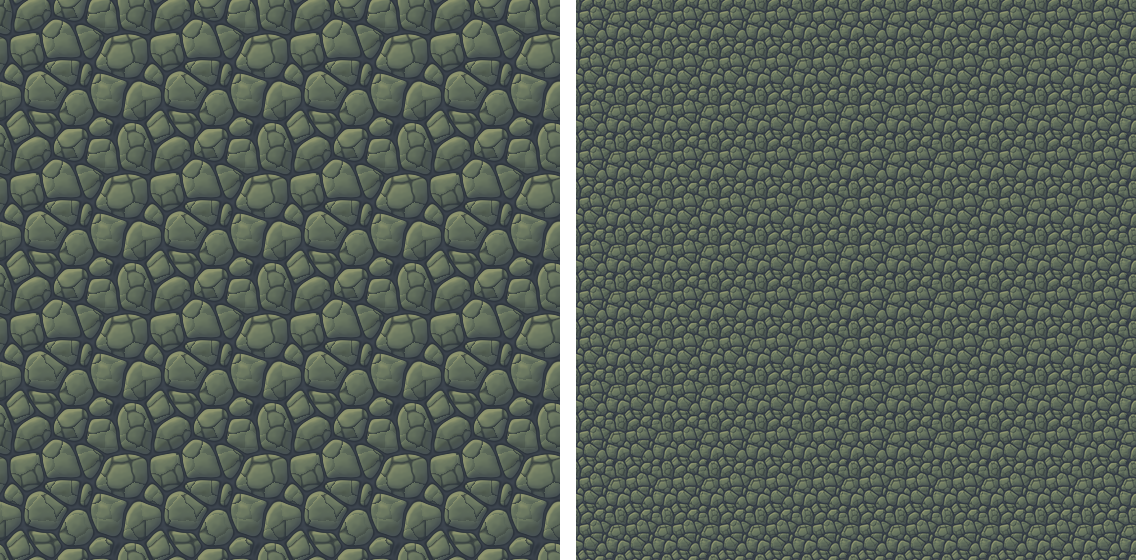
Left, the tile; right, the same tile 3 across and 3 down.
Write a Shadertoy shader that draws this texture.

```glsl
const float TILES = 4.0;                  // repeats across and down
const vec2 STONE_GRID = vec2(4.0, 5.0);   // stones in one repeat
const vec2 FACET_GRID = vec2(7.0, 8.0);   // chipped planes in one repeat
const vec2 GRAIN_GRID = vec2(14.0, 18.0);
const vec2 WARP_GRID = vec2(7.0);
const float WARP = 0.028;
const float JITTER = 0.72;
const float ROW_SHIFT = 0.8;
const float SIZE_SPREAD = 0.6;
const float STONE_ROUND = 0.014;
const float FACET_ROUND = 0.008;
const float GAP = 0.012;                  // half width of the joints
const float BEVEL = 0.034;
const float CRACK = 0.011;
const vec2 LIGHT_DIR = vec2(-0.55, 0.835);

const vec3 CREVICE = vec3(0.15, 0.18, 0.21);
const vec3 SLATE = vec3(0.23, 0.26, 0.295);
const vec3 COOL_SHADE = vec3(0.28, 0.32, 0.335);
const vec3 DEEP_GREEN = vec3(0.29, 0.33, 0.28);
const vec3 STONE_GREEN = vec3(0.36, 0.41, 0.35);
const vec3 LIGHT_GREEN = vec3(0.42, 0.47, 0.38);
const vec3 MOSS = vec3(0.56, 0.585, 0.43);

struct Cell {
    float edge;    // rounded distance to the border
    vec2 inward;   // direction away from the border
    vec2 offset;   // position relative to the seed
    vec2 id;
};

vec2 hash2(vec2 c) {
    const uint MUL = 1664525u;
    uvec2 v = uvec2(c) * MUL + 1013904223u;
    v.x += v.y * MUL;
    v.y += v.x * MUL;
    v ^= v >> 16u;
    v.x += v.y * MUL;
    v.y += v.x * MUL;
    v ^= v >> 16u;
    return vec2(v & 0xffffu) / 65535.0;
}

vec2 wrapCell(vec2 c, vec2 grid) {
    return floor(mod(c + 0.5, grid));
}

// Gradient noise that wraps once per repeat
float noise(vec2 p, vec2 grid) {
    vec2 i = floor(p * grid), f = fract(p * grid);
    vec2 u = f * f * f * (f * (f * 6.0 - 15.0) + 10.0);
    float sum = 0.0;
    for (int k = 0; k < 4; k++) {
        vec2 o = vec2(k & 1, k >> 1);
        vec2 slope = hash2(wrapCell(i + o, grid) + 31.0) * 2.0 - 1.0;
        vec2 w = mix(1.0 - u, u, o);
        sum += w.x * w.y * dot(slope, f - o);
    }
    return sum;
}

// Seed position in xy, size weight in z
vec3 seedOf(vec2 cell, vec2 grid) {
    vec2 id = wrapCell(cell, grid);
    vec2 pos = cell + 0.5 + JITTER * (hash2(id + grid * 9.0) - 0.5);
    pos.x += ROW_SHIFT * (hash2(vec2(91.0, id.y)).x - 0.5);
    float weight = SIZE_SPREAD * hash2(id + grid * 23.0).x / (grid.x * grid.y);
    return vec3(pos / grid, weight);
}

// Weighted Voronoi cell with softly rounded corners
Cell findCell(vec2 p, vec2 grid, float roundness) {
    vec2 base = floor(p * grid), home = base;
    vec3 seed = vec3(0.0);
    float nearest = 1e5;
    for (int j = -2; j <= 2; j++)
    for (int i = -2; i <= 2; i++) {
        vec2 cell = base + vec2(i, j);
        vec3 s = seedOf(cell, grid);
        float power = dot(p - s.xy, p - s.xy) - s.z;
        if (power < nearest) { nearest = power; seed = s; home = cell; }
    }
    float sum = 0.0;
    vec2 inward = vec2(0.0);
    for (int j = -2; j <= 2; j++)
    for (int i = -2; i <= 2; i++) {
        if (i == 0 && j == 0) continue;
        vec3 s = seedOf(home + vec2(i, j), grid);
        vec2 away = s.xy - seed.xy;
        float len = max(length(away), 1e-3);
        float border = (dot(p - s.xy, p - s.xy) - s.z - nearest) / (2.0 * len);
        float w = exp(-border / roundness);
        sum += w;
        inward -= w * away / len;
    }
    sum = max(sum, 1e-20);
    return Cell(-roundness * log(sum), inward / sum, p - seed.xy, wrapCell(home, grid));
}

void mainImage(out vec4 fragColor, in vec2 fragCoord) {
    vec2 p = fragCoord / iResolution.xy * TILES;
    float pixel = TILES / min(iResolution.x, iResolution.y);
    vec2 q = p + WARP * vec2(noise(p, WARP_GRID), noise(p + 0.37, WARP_GRID));

    Cell stone = findCell(q, STONE_GRID, STONE_ROUND);
    float edge = stone.edge - GAP;
    float inside = max(edge, 0.0);
    float facing = -dot(stone.inward, LIGHT_DIR);

    // Chipped planes, shifted so that each stone has its own
    vec2 chipPos = q + hash2(stone.id + 57.0) + 0.6 * WARP * noise(p, GRAIN_GRID);
    Cell facet = findCell(chipPos, FACET_GRID, FACET_ROUND);
    vec2 chip = hash2(facet.id + 71.0);
    float ledge = -dot(facet.inward, LIGHT_DIR) * exp(-max(facet.edge, 0.0) / 0.022);
    float grain = noise(p, GRAIN_GRID) + 0.5 * noise(p + 0.21, GRAIN_GRID * 2.0);

    // Light on the stone
    float tone = 0.47 + 0.32 * facing * exp(-inside / BEVEL);
    tone += 1.3 * dot(stone.offset, LIGHT_DIR);
    tone += 0.32 * (chip.x - 0.5) * smoothstep(0.0, 0.02, facet.edge);
    tone += 0.2 * ledge + 0.14 * grain;
    tone += 0.22 * max(facing, 0.0) * (1.0 - smoothstep(0.008, 0.028, inside));

    vec3 rock = mix(DEEP_GREEN, STONE_GREEN, smoothstep(0.12, 0.4, tone));
    rock = mix(rock, LIGHT_GREEN, smoothstep(0.4, 0.62, tone));
    rock = mix(rock, MOSS, smoothstep(0.62, 0.98, tone));
    float skirt = smoothstep(0.0, 0.7, -facing) * exp(-inside / (BEVEL * 1.3));
    rock = mix(rock, COOL_SHADE, skirt);

    // Fine cracks on some planes
    float crack = 1.0 - smoothstep(0.0, CRACK + 0.5 * pixel, facet.edge);
    rock = mix(rock, CREVICE, 0.65 * crack * step(0.62, chip.y));

    // Joints, darkest against the stones
    vec3 joint = mix(SLATE, CREVICE, 0.75 * smoothstep(-0.018, 0.0, edge));
    joint *= 1.0 + 0.12 * grain;

    vec3 color = mix(joint, rock, smoothstep(-0.6 * pixel, 0.6 * pixel, edge));
    fragColor = vec4(color, 1.0);
}
```
